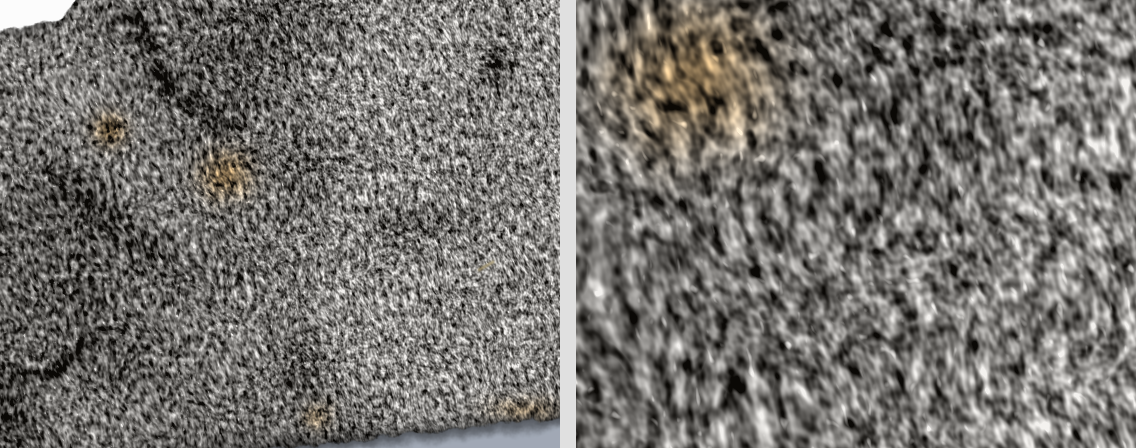
Left, the full canvas; right, a detail of the centre.
This texture is drawn by a Shadertoy shader. Its source:

```glsl
// Coarse grey volcanic rock: speckled grain, dark pits, cracks and rusty stains.

#define GRAIN_SCALE 72.0
#define GRAIN_CONTRAST 0.49
#define GRAIN_STRETCH 0.66
#define GRAIN_LEAN 0.22
#define BASE_TONE 0.455
#define RELIEF 0.20
#define PIT_DEPTH 0.24
#define GLINT_GAIN 0.34
#define EDGE_SOFTNESS 0.004
#define STAIN_COLOR vec3(1.18, 1.0, 0.73)
#define PAPER_COLOR vec3(0.99)
#define TABLE_COLOR vec3(0.63, 0.66, 0.71)

float hash(vec2 p) {
    vec3 q = fract(p.xyx * 0.1031);
    q += dot(q, q.yzx + 33.33);
    return fract((q.x + q.y) * q.z);
}

vec2 gradient(vec2 cell) {
    float angle = 6.2832 * hash(cell + 17.0);
    return vec2(cos(angle), sin(angle));
}

float gradientNoise(vec2 p) {
    vec2 i = floor(p), f = p - i;
    vec2 u = f * f * f * (f * (f * 6.0 - 15.0) + 10.0);
    vec2 e = vec2(1.0, 0.0);
    float low = mix(dot(gradient(i), f), dot(gradient(i + e), f - e), u.x);
    float high = mix(dot(gradient(i + e.yx), f - e.yx),
                     dot(gradient(i + 1.0), f - 1.0), u.x);
    return mix(low, high, u.y);
}

float fbm(vec2 p) {
    float sum = 0.0, amplitude = 0.5;
    for (int i = 0; i < 4; i++) {
        sum += amplitude * gradientNoise(p);
        p = mat2(1.6, 1.2, -1.2, 1.6) * p + 7.3;
        amplitude *= 0.55;
    }
    return sum;
}

// Soft elliptical spot, 1 at its centre
float spot(vec2 p, vec2 center, vec2 radius) {
    vec2 d = (p - center) / radius;
    return exp(-dot(d, d));
}

// Soft line between two points, 1 along its core
float crack(vec2 p, vec2 a, vec2 b, float width) {
    vec2 ab = b - a;
    float t = clamp(dot(p - a, ab) / dot(ab, ab), 0.0, 1.0);
    float d = length(p - a - ab * t) / width;
    return exp(-d * d);
}

// Broad light and shade across the broken face
float faceShade(vec2 p) {
    float shade = RELIEF * fbm(p * 5.0) + 0.12 * fbm(p * 17.0 + 40.0);
    shade += 0.09 * smoothstep(0.62, 0.88, p.x + 0.1 * p.y);
    shade += 0.07 * spot(p, vec2(0.13, 0.84), vec2(0.17, 0.13));
    shade += 0.07 * spot(p, vec2(0.84, 0.86), vec2(0.06, 0.2));
    shade -= 0.15 * spot(p, vec2(0.58, 0.92), vec2(0.23, 0.14));
    shade -= 0.12 * spot(p, vec2(0.17, 0.33), vec2(0.22, 0.20));
    shade -= 0.30 * spot(p, vec2(0.0, 0.06), vec2(0.09, 0.10));
    shade -= 0.13 * spot(p, vec2(0.70, 0.62), vec2(0.07, 0.10));
    shade -= 0.16 * spot(p, vec2(0.93, 0.50), vec2(0.11, 0.04));
    shade -= 0.12 * spot(p, vec2(0.68, 0.18), vec2(0.05, 0.06));
    return shade;
}

float cracks(vec2 p) {
    float c = 0.30 * crack(p, vec2(0.30, 0.96), vec2(0.37, 0.81), 0.022);
    c += 0.20 * crack(p, vec2(0.37, 0.81), vec2(0.49, 0.72), 0.025);
    c += 0.17 * crack(p, vec2(0.14, 0.60), vec2(0.33, 0.44), 0.04);
    c += 0.30 * crack(p, vec2(0.03, 0.17), vec2(0.12, 0.165), 0.011);
    c += 0.34 * crack(p, vec2(0.12, 0.165), vec2(0.195, 0.24), 0.014);
    c += 0.42 * spot(p, vec2(1.11, 0.85), vec2(0.036, 0.042));
    return c + 0.28 * spot(p, vec2(0.245, 0.71), vec2(0.030, 0.028));
}

// Mineral grain, with less fine detail where focus is low
float mineralGrain(vec2 p, float focus) {
    vec2 q = vec2(p.x + GRAIN_LEAN * p.y, p.y * GRAIN_STRETCH);
    q += 0.012 * vec2(gradientNoise(p * 9.0), gradientNoise(p * 9.0 + 31.0));
    q *= GRAIN_SCALE;
    float grain = gradientNoise(q) + 0.85 * gradientNoise(q * 1.83 + 11.0);
    grain += mix(0.35, 0.8, focus) * gradientNoise(q * 3.1 + 57.0);
    float pits = smoothstep(0.16, 0.44, gradientNoise(q * 1.15 + 83.0));
    float glints = smoothstep(0.36, 0.62, gradientNoise(q * 1.9 + 129.0));
    return GRAIN_CONTRAST * grain - PIT_DEPTH * pits + GLINT_GAIN * glints;
}

void mainImage(out vec4 fragColor, in vec2 fragCoord) {
    vec2 p = fragCoord / iResolution.y;
    vec2 rough = p + 0.022 * vec2(fbm(p * 22.0), fbm(p * 22.0 + 50.0));

    // Stone tone
    float focus = smoothstep(0.35, 0.85, p.x + 0.15 * p.y);
    float tone = BASE_TONE + faceShade(rough) - cracks(rough);
    tone += mineralGrain(p, focus);
    tone = clamp(tone, 0.03, 0.95);
    vec3 color = tone + vec3(0.008, 0.0, -0.012);

    // Rusty stains and one pale straw fleck
    float stain = spot(rough, vec2(0.505, 0.61), vec2(0.055, 0.05));
    stain += spot(p, vec2(0.245, 0.71), vec2(0.035));
    stain += 0.6 * spot(rough, vec2(0.71, 0.07), vec2(0.03));
    stain += 0.6 * spot(rough, vec2(1.17, 0.085), vec2(0.07, 0.025));
    color *= mix(vec3(1.0), STAIN_COLOR, min(stain, 1.0));
    float fleck = crack(p, vec2(1.07, 0.398), vec2(1.10, 0.415), 0.004);
    color = mix(color, vec3(0.72, 0.66, 0.50), 0.75 * fleck);

    // Rough silhouette against paper above and table below
    float top = 0.925 + 0.25 * p.x + 0.06 * smoothstep(0.13, 0.20, p.x) - rough.y;
    float bottom = rough.y - 0.11 * p.x + 0.07;
    color *= 1.0 - 0.4 * exp(-max(top, 0.0) * 70.0);
    color *= 1.0 - 0.6 * exp(-max(bottom, 0.0) * 45.0);
    vec3 table = TABLE_COLOR * mix(0.55, 1.0, smoothstep(0.0, 0.035, -bottom));
    color = mix(PAPER_COLOR, color, smoothstep(-EDGE_SOFTNESS, EDGE_SOFTNESS, top));
    color = mix(table, color, smoothstep(-EDGE_SOFTNESS, EDGE_SOFTNESS, bottom));
    fragColor = vec4(color, 1.0);
}
```
